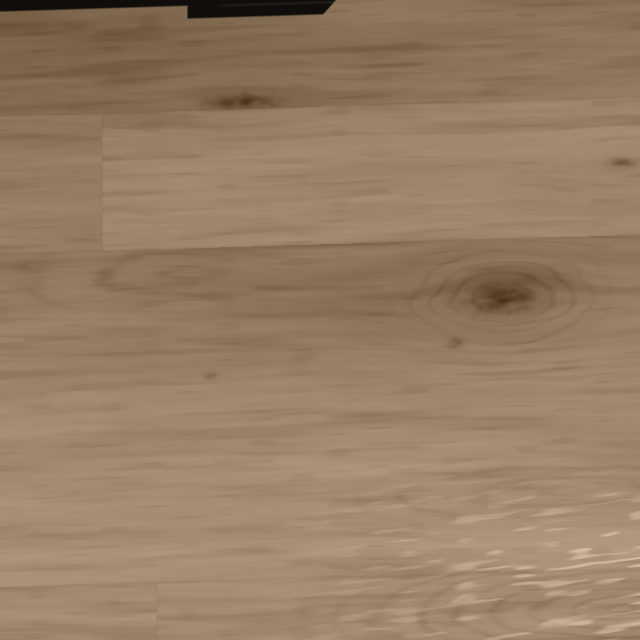
Write a WebGL 1 fragment shader that draws this texture.

```glsl
precision highp float;
// Softly lit oak floorboards with knots, arched grain, pale pores and a dark furniture edge.
uniform vec2 u_resolution;

const vec3 OAK = vec3(0.602, 0.512, 0.403);
const vec3 BLACK_EDGE = vec3(0.065, 0.052, 0.038);
const float TILT = 0.03;

float hash(vec2 p) {
  vec3 q = fract(vec3(p.xyx) * 0.1031);
  q += dot(q, q.yzx + 33.33);
  return fract((q.x + q.y) * q.z);
}

float noise(vec2 p) {
  vec2 i = floor(p), f = fract(p);
  f = f * f * (3.0 - 2.0 * f);
  return mix(mix(hash(i), hash(i + vec2(1.0, 0.0)), f.x),
             mix(hash(i + vec2(0.0, 1.0)), hash(i + 1.0), f.x), f.y);
}

// Layered noise centred on zero.
float fbm(vec2 p) {
  float sum = 0.0, amp = 0.5;
  for (int i = 0; i < 4; i++) {
    sum += amp * (noise(p) - 0.5);
    p = p * vec2(1.9, 2.1) + 17.3;
    amp *= 0.55;
  }
  return sum;
}

float blob(vec2 p, vec2 centre, vec2 size) {
  vec2 d = (p - centre) / size;
  return exp(-dot(d, d));
}

// Pushes grain lines outward around a knot.
vec2 bend(vec2 p, vec2 centre, vec2 size, float strength) {
  p.y -= (p.y - centre.y) * strength * blob(p, centre, size);
  return p;
}

// Uneven growth rings, stretched along the board.
float rings(vec2 p, vec2 centre, float stretch, float spacing, float reach) {
  vec2 d = (p - centre) * vec2(1.0, stretch);
  float r = length(d) + spacing * 0.9 * fbm(p * vec2(9.0, 32.0));
  float wave = 0.5 + 0.5 * cos(6.2832 * (r / spacing - 0.4));
  float broken = 0.35 + 0.9 * noise(p * vec2(18.0, 60.0));
  return pow(wave, 4.0) * broken * (1.0 - smoothstep(reach * 0.4, reach, r));
}

// Dark, ragged heart of a knot.
float knot(vec2 p, vec2 centre, vec2 size) {
  vec2 ragged = p + size * 0.9 * vec2(fbm(p * 50.0), fbm(p * 70.0 + 9.0));
  return blob(ragged, centre, size) * (0.45 + 0.9 * noise(p * vec2(65.0, 140.0)));
}

float seam(float h, float at) {
  return 1.0 - smoothstep(0.0005, 0.0035, abs(h - at));
}

float grain(vec2 p, vec2 seed) {
  p.y += 0.012 * fbm(p * vec2(4.0, 9.0) + seed);
  float bands = fbm(p * vec2(1.8, 24.0) + seed);
  float fibres = fbm(p * vec2(7.0, 95.0) + seed);
  float dashes = smoothstep(0.66, 0.95, noise(p * vec2(17.0, 150.0) + seed));
  float streaks = smoothstep(0.64, 0.95, noise(p * vec2(5.0, 75.0) + seed));
  return 0.075 * bands + 0.065 * fibres - 0.03 * dashes - 0.04 * streaks;
}

// Underside of the furniture: a thin bar and a deeper slanted block.
float furniture(vec2 uv, float soft) {
  float bar = smoothstep(-soft, soft, uv.y - 0.982 - 0.031 * uv.x);
  bar *= 1.0 - smoothstep(-soft, soft, uv.x - 0.3);
  float block = smoothstep(-soft, soft, uv.y - 0.962 - 0.031 * uv.x);
  block *= smoothstep(-soft, soft, uv.x - 0.293);
  block *= 1.0 - smoothstep(-soft, soft, uv.x - 0.525 + 0.9 * (1.0 - uv.y));
  return max(bar, block);
}

void main() {
  vec2 uv = gl_FragCoord.xy / u_resolution;
  vec2 p = vec2(uv.x, uv.y - TILT * uv.x);

  // Boards: three long seams and two butt joints.
  float low = smoothstep(0.080, 0.084, p.y);
  float mid = smoothstep(0.601, 0.605, p.y);
  float top = smoothstep(0.816, 0.820, p.y);
  float row = step(0.082, p.y) + step(0.603, p.y) + step(0.818, p.y);
  float upperLeft = mid * (1.0 - top) * (1.0 - smoothstep(0.158, 0.162, uv.x));
  float lowerLeft = (1.0 - low) * (1.0 - smoothstep(0.243, 0.247, uv.x));
  vec2 seed = vec2(row * 31.0 + 11.0 * step(0.5, upperLeft + lowerLeft), row * 13.0);

  // Grain flowing round the knots.
  vec2 eye = vec2(0.785, 0.511);
  vec2 flow = bend(p, eye, vec2(0.13, 0.07), 0.8);
  flow = bend(flow, vec2(0.38, 0.83), vec2(0.12, 0.04), 0.6);
  flow = bend(flow, vec2(0.97, 0.717), vec2(0.07, 0.04), 0.6);
  float tone = grain(flow, seed);

  // Broad light and board tints.
  tone += mix(0.047, -0.012, smoothstep(0.2, 0.5, p.y));
  tone += 0.03 * mid * (1.0 - top) - 0.035 * upperLeft - 0.018 * (1.0 - low);
  tone -= 0.03 * top + 0.085 * blob(uv, vec2(0.05, 1.0), vec2(0.5, 0.2));
  tone -= 0.035 * blob(p, vec2(0.6, 0.53), vec2(0.6, 0.09));

  // Arched growth figures inside their boards.
  float body = low * (1.0 - mid);
  float arch = 1.0 - smoothstep(0.3, 0.5, uv.x);
  tone -= 0.06 * body * arch * rings(p, vec2(0.305, 0.563), 4.6, 0.115, 0.38);
  tone -= 0.04 * body * rings(p, eye, 2.0, 0.032, 0.22);
  tone -= 0.04 * body * rings(p, vec2(0.88, 0.205), 6.0, 0.1, 0.45);
  tone -= 0.045 * (1.0 - low) * rings(p, vec2(0.97, 0.02), 4.5, 0.06, 0.6);

  // Knots and their shadows.
  tone -= 0.19 * knot(p, eye, vec2(0.05, 0.019)) + 0.05 * blob(p, eye, vec2(0.09, 0.045));
  tone -= 0.17 * knot(p, vec2(0.38, 0.829), vec2(0.055, 0.011));
  tone -= 0.15 * knot(p, vec2(0.97, 0.717), vec2(0.022, 0.008));
  tone -= 0.13 * knot(p, vec2(0.71, 0.442), vec2(0.011, 0.007));
  tone -= 0.10 * knot(p, vec2(0.328, 0.404), vec2(0.012, 0.006));

  // Pale pores catching light at lower right.
  vec2 slant = vec2(uv.x, uv.y - 0.13 * uv.x + 0.012 * fbm(uv * vec2(9.0, 14.0)));
  float pores = smoothstep(0.60, 0.92, noise(slant * vec2(22.0, 165.0)));
  float gleam = smoothstep(0.3, 1.0, uv.x) * (1.0 - smoothstep(0.12, 0.32, uv.y));
  tone += gleam * (0.15 * pores + 0.04 * blob(uv, vec2(1.0, 0.14), vec2(0.35, 0.04)));

  // Seams and joints.
  tone -= 0.025 * (seam(p.y, 0.603) + seam(p.y, 0.082) + 0.7 * seam(p.y, 0.818));
  tone -= 0.012 * (seam(uv.x, 0.16) * mid * (1.0 - top) + seam(uv.x, 0.245) * (1.0 - low));

  vec3 colour = OAK + tone * vec3(1.0, 1.0, 0.97);
  float glint = seam(uv.y - TILT * uv.x, 0.981) * smoothstep(0.33, 0.36, uv.x);
  vec3 edge = BLACK_EDGE + 0.06 * glint;
  gl_FragColor = vec4(mix(colour, edge, furniture(uv, 0.002)), 1.0);
}
```
